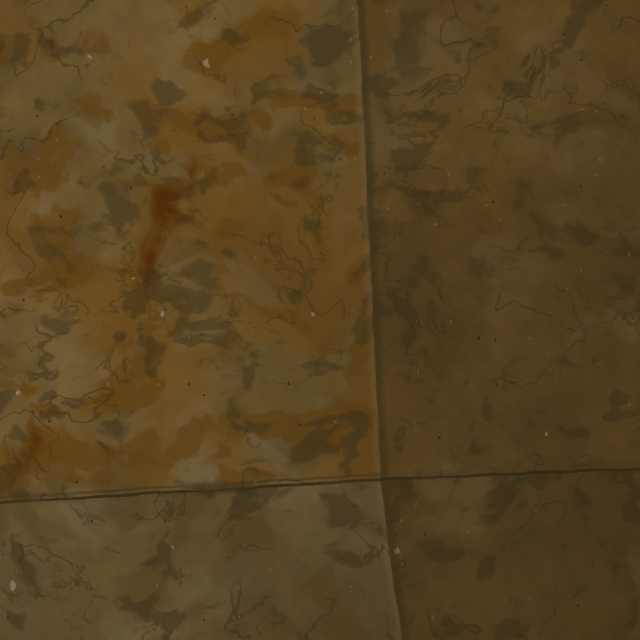
A Shadertoy shader for this texture:

```glsl
#define JOINT_WIDTH 0.013
#define SEAM_WIDTH 0.0035
#define MOTTLE 0.30
#define GRAIN 0.13
#define VEIN_STRENGTH 0.50
#define RUST_STRENGTH 0.85
#define CHIP_CELLS 17.0

const vec3 HONEY = vec3(0.385, 0.308, 0.172);
const vec3 UMBER = vec3(0.330, 0.252, 0.128);
const vec3 SAND = vec3(0.352, 0.290, 0.178);
const vec3 BROWN = vec3(0.298, 0.230, 0.118);
const vec3 GOLD = vec3(0.400, 0.270, 0.080);
const vec3 RUST = vec3(0.280, 0.145, 0.020);
const vec3 VEIN = vec3(0.210, 0.175, 0.095);
const vec3 GROUT = vec3(0.235, 0.195, 0.100);
const vec3 PALE = vec3(0.450, 0.385, 0.265);
const vec3 CHIP = vec3(0.560, 0.520, 0.460);

float hash(vec2 p) {
    vec3 q = fract(p.xyx * 0.1031);
    q += dot(q, q.yzx + 33.33);
    return fract((q.x + q.y) * q.z);
}

float noise(vec2 p) {
    vec2 i = floor(p), f = fract(p);
    f = f * f * (3.0 - 2.0 * f);
    return mix(mix(hash(i), hash(i + vec2(1, 0)), f.x),
               mix(hash(i + vec2(0, 1)), hash(i + vec2(1, 1)), f.x), f.y);
}

float fbm(vec2 p) {
    float sum = 0.0, amp = 0.5;
    for (int i = 0; i < 5; i++) {
        sum += amp * noise(p);
        p = mat2(1.6, 1.2, -1.2, 1.6) * p + 17.3;
        amp *= 0.5;
    }
    return sum / 0.97;
}

// Thin broken lines along the mid level of a warped noise
float veins(vec2 p, float width, float cover) {
    float line = 1.0 - smoothstep(0.0, width, abs(fbm(p) - 0.5));
    return line * smoothstep(cover, cover + 0.16, fbm(p * 0.8 + 41.0));
}

// Small irregular spots scattered one per cell
float chips(vec2 p, float rarity) {
    vec2 cell = floor(p);
    vec2 center = 0.3 + 0.4 * vec2(hash(cell + 3.1), hash(cell + 8.7));
    vec2 d = fract(p) - center + 0.10 * (vec2(noise(p * 9.0), noise(p * 9.0 + 50.0)) - 0.5);
    float radius = 0.04 + 0.09 * hash(cell + 5.5);
    return step(rarity, hash(cell)) * (1.0 - smoothstep(radius * 0.4, radius, length(d * vec2(1.0, 0.8))));
}

void mainImage(out vec4 fragColor, in vec2 fragCoord) {
    vec2 uv = fragCoord / iResolution.xy;
    float px = 1.0 / iResolution.y;

    // Two slanted joints, slightly bent where they cross
    float wobble = 0.005 * (fbm(uv * 26.0) - 0.5);
    float right = uv.x - (0.595 - 0.047 * (uv.y - 0.25) + 0.085 * max(0.25 - uv.y, 0.0)) + wobble;
    float above = uv.y - (0.215 + 0.060 * uv.x - 0.017 * max(uv.x - 0.595, 0.0)) + wobble;
    vec2 side = smoothstep(-px, px, vec2(right, above));
    float honeyTile = (1.0 - side.x) * side.y;

    // Slab tone, with separate noise on each slab
    vec3 color = mix(mix(SAND, BROWN, side.x), mix(HONEY, UMBER, side.x), side.y);
    vec2 p = uv + 7.3 * step(0.0, right) + vec2(3.7, 11.9) * step(0.0, above);
    vec2 warp = vec2(fbm(p * 5.0), fbm(p * 5.0 + 23.0)) - 0.5;
    vec2 q = p + 0.14 * warp;
    float cloud = fbm(q * 6.0 + 9.0);
    color *= 1.0 + MOTTLE * (cloud - 0.5) + GRAIN * (fbm(p * 45.0) - 0.5);
    color = mix(color, PALE, 0.5 * smoothstep(0.54, 0.74, fbm(q * 9.0 + 60.0)) * mix(1.0, 0.5, side.x));
    color = mix(color, UMBER * 0.9, 0.45 * smoothstep(0.53, 0.70, fbm(q * 12.0 + 80.0)));

    // Warm tint, strongest on the honey slab
    float warm = smoothstep(0.46, 0.68, fbm(q * 7.0 + 31.0));
    color = mix(color, GOLD, warm * (0.12 + 0.42 * honeyTile));
    float flecks = smoothstep(0.57, 0.68, fbm(q * vec2(15.0, 21.0) + 12.0));
    color = mix(color, GOLD * 0.88, 0.65 * flecks * honeyTile);

    // Rust trail wandering down the honey slab
    float trail = 0.10 + 0.50 * (uv.y - 0.28) + 0.035 * sin(uv.y * 13.0 - 5.2);
    float offset = abs(uv.x - trail + 0.20 * warp.x);
    float span = smoothstep(0.22, 0.30, uv.y) * (1.0 - smoothstep(0.72, 0.78, uv.y)) * honeyTile;
    float halo = 1.0 - smoothstep(0.0, 0.13, offset);
    float core = 1.0 - smoothstep(0.004, 0.036, offset);
    float blotch = fbm(q * 16.0 + 5.0);
    color = mix(color, GOLD * 0.95, 0.65 * span * halo * smoothstep(0.36, 0.60, blotch));
    color = mix(color, RUST, RUST_STRENGTH * span * core * smoothstep(0.40, 0.64, blotch));

    // Grey-olive veins and smudges
    float crack = max(veins(q * 11.0, 0.022, 0.46), 0.8 * veins(q * 21.0 + 70.0, 0.035, 0.50));
    color = mix(color, VEIN, VEIN_STRENGTH * crack);
    float smudge = smoothstep(0.59, 0.72, fbm(q * vec2(20.0, 26.0) + 90.0));
    color = mix(color, VEIN, 0.45 * smudge);

    // Pale chips and dark pits
    color = mix(color, CHIP, 0.65 * chips(uv * CHIP_CELLS, 0.95));
    color = mix(color, PALE, 0.55 * chips(uv * CHIP_CELLS * 2.3 + 40.0, 0.93));
    color = mix(color, VEIN * 0.6, 0.6 * chips(uv * CHIP_CELLS * 2.7 + 90.0, 0.96));

    // Worn upright joint with a lit left edge
    float wear = 0.55 + 0.45 * fbm(uv * 18.0);
    float strip = smoothstep(-0.002, 0.002, right) * (1.0 - smoothstep(0.3, 1.3, right / JOINT_WIDTH));
    float rim = smoothstep(-0.014, -0.004, right) * (1.0 - smoothstep(-0.003, 0.0, right));
    color = mix(color, PALE * 0.95, 0.30 * rim);
    color = mix(color, GROUT, 0.85 * wear * strip);

    // Narrow level seam, with a second line and dirt on the left
    float seam = 1.0 - smoothstep(0.3, 1.0, abs(above) / SEAM_WIDTH);
    float second = (1.0 - smoothstep(0.2, 1.0, abs(above - 0.008) / SEAM_WIDTH)) * (1.0 - side.x);
    float dirt = (1.0 - smoothstep(0.002, 0.014, abs(above - 0.003))) * smoothstep(0.42, 0.62, fbm(uv * 14.0 + 6.0));
    color = mix(color, GROUT * 0.8, max(max(seam * wear, 0.5 * second * wear), 0.6 * dirt * (1.0 - 0.6 * side.x)));

    // Soft falloff of light toward the lower right
    color *= 1.03 - 0.10 * smoothstep(0.3, 1.3, uv.x + 0.5 * (1.0 - uv.y));
    fragColor = vec4(color, 1.0);
}
```
